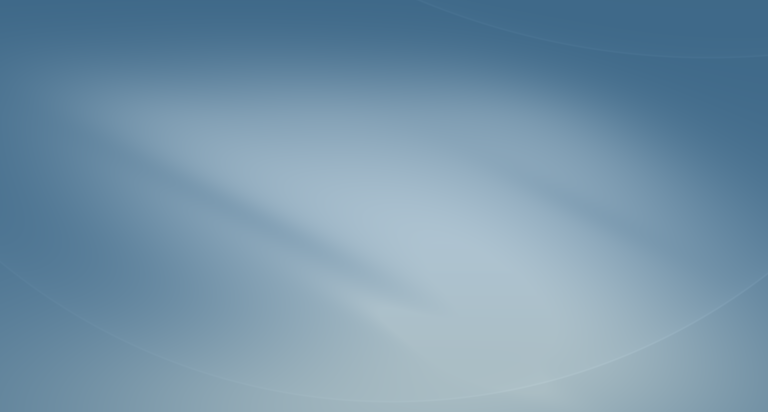
A Shadertoy shader for this background:

```glsl
// Soft diagonal light beams over a steel-blue field, crossed by two faint arcs.
// Rotated Gaussian glows add up to a light amount that blends dark to pale blue;
// the arcs are thin circle outlines. Lengths are in canvas heights, y pointing up.

const vec3 DEEP_BLUE  = vec3(0.245, 0.410, 0.535);
const vec3 PALE_BLUE  = vec3(0.680, 0.765, 0.820);
const vec3 PALE_GREY  = vec3(0.665, 0.740, 0.765);

const float BEAM_ANGLE   = -0.455;  // radians, falling to the right
const float CORE_LIGHT   = 0.80;
const float FLOOR_LIGHT  = 0.70;
const float HAZE_LIGHT   = 0.16;
const float STREAK_LIGHT = 0.15;
const float SHADE_DEPTH  = 0.12;

const vec2  LOW_ARC_CENTRE  = vec2(0.95, 1.522);
const float LOW_ARC_RADIUS  = 1.497;
const vec2  HIGH_ARC_CENTRE = vec2(1.72, 2.70);
const float HIGH_ARC_RADIUS = 1.84;
const float ARC_WIDTH = 0.004;
const float ARC_LIGHT = 0.035;

// Elliptical Gaussian: 1 at the centre, 1/e at the given radii.
float glow(vec2 p, vec2 centre, vec2 radii, float angle) {
    vec2 d = p - centre;
    float c = cos(angle), s = sin(angle);
    d = vec2(c * d.x + s * d.y, c * d.y - s * d.x) / radii;
    return exp(-dot(d, d));
}

float beam(vec2 p, vec2 centre, vec2 radii) {
    return glow(p, centre, radii, BEAM_ANGLE);
}

// Signed distance to a circle, negative inside.
float circle(vec2 p, vec2 centre, float radius) {
    return length(p - centre) - radius;
}

// Thin smooth line with a faint halo on the inner side.
float arcLine(float dist, float pixel) {
    float width = max(ARC_WIDTH, 1.5 * pixel);
    float line = 1.0 - smoothstep(0.0, width, abs(dist));
    float halo = exp(min(dist, 0.0) / 0.03) * (1.0 - smoothstep(-width, width, dist));
    return line * 0.7 + halo * 0.4;
}

// Total light from the haze, the broad glows and the narrow beams.
float lightAmount(vec2 p) {
    float light = CORE_LIGHT * beam(p, vec2(1.05, 0.475), vec2(0.75, 0.30));
    light += FLOOR_LIGHT * glow(p, vec2(0.90, 0.0), vec2(0.80, 0.30), 0.0);

    // Side beams
    light += 0.20 * beam(p, vec2(0.45, 0.66), vec2(0.45, 0.12));
    light += 0.17 * beam(p, vec2(0.42, 0.48), vec2(0.42, 0.14));
    light += 0.25 * beam(p, vec2(1.37, 0.66), vec2(0.40, 0.14));

    // Bright streak and the darker gaps between beams
    light += STREAK_LIGHT * beam(p, vec2(1.073, 0.17), vec2(0.28, 0.035));
    light -= SHADE_DEPTH * beam(p, vec2(0.634, 0.463), vec2(0.40, 0.038));
    light -= 0.6 * SHADE_DEPTH * beam(p, vec2(1.40, 0.50), vec2(0.25, 0.035));

    // Fade towards the top edge, then add the low haze
    light *= 1.0 - smoothstep(0.70, 1.05, p.y);
    return light + HAZE_LIGHT * (1.0 - smoothstep(0.0, 1.0, p.y));
}

void mainImage(out vec4 fragColor, in vec2 fragCoord) {
    vec2 p = fragCoord / iResolution.y;
    float pixel = 1.0 / iResolution.y;

    // Blue field lit by the beams
    vec3 pale = mix(PALE_GREY, PALE_BLUE, smoothstep(0.0, 0.5, p.y));
    vec3 color = mix(DEEP_BLUE, pale, clamp(lightAmount(p), 0.0, 1.0));

    // Faint arcs; the lower one is clearer towards the right
    float lowArc = arcLine(circle(p, LOW_ARC_CENTRE, LOW_ARC_RADIUS), pixel);
    float highArc = arcLine(circle(p, HIGH_ARC_CENTRE, HIGH_ARC_RADIUS), pixel);
    color += ARC_LIGHT * lowArc * mix(0.5, 1.0, smoothstep(0.8, 1.6, p.x));
    color += 0.7 * ARC_LIGHT * highArc;

    fragColor = vec4(color, 1.0);
}
```
